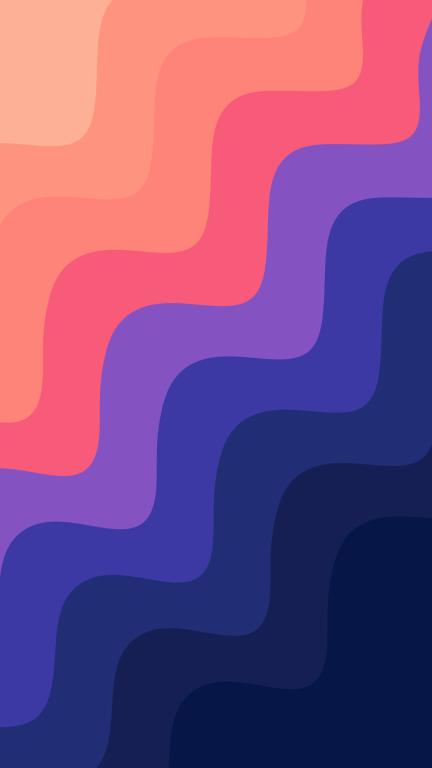
Reproduce this background procedurally as a WebGL 2 fragment shader.

```glsl
#version 300 es
precision highp float;
// Diagonal staircase of flat wavy bands, from peach at top left to midnight blue at bottom right.

uniform vec2 u_resolution;
out vec4 fragColor;

float bump(float x, float center, float width) {
    float t = (x - center) / width;
    return exp(-t * t);
}

// Height of the band edge across the diagonal, at position s along it.
float waveEdge(float s) {
    float angle = 14.80 * (s + 0.2591);
    float sine = sin(angle);
    float h = 0.7897 - 0.0697 * cos(angle);
    // Sharpen the corners of each step
    h -= sine * sine * (0.0085 + 0.0052 * sine) + 0.003 * sin(2.0 * angle);
    // Uneven steps toward both ends
    h += 0.0180 * bump(s, -0.536, 0.059) - 0.0117 * bump(s, -0.380, 0.059);
    h += 0.0104 * bump(s, 0.260, 0.052) - 0.0310 * bump(s, 0.462, 0.065);
    return h - 0.030 * bump(s, -0.951, 0.098);
}

void main() {
    const vec3 bands[9] = vec3[9](
        vec3(0.992, 0.690, 0.584),  // peach
        vec3(0.998, 0.576, 0.502),  // salmon
        vec3(0.996, 0.514, 0.471),  // coral
        vec3(0.973, 0.353, 0.478),  // pink
        vec3(0.522, 0.322, 0.757),  // purple
        vec3(0.235, 0.224, 0.647),  // indigo
        vec3(0.129, 0.176, 0.459),  // navy
        vec3(0.086, 0.122, 0.329),  // dark navy
        vec3(0.020, 0.086, 0.278)   // midnight
    );

    // Diagonal axes: along runs up and right, across runs down and right
    vec2 p = gl_FragCoord.xy / u_resolution.y;
    float along = p.x + p.y - 1.0;
    float across = p.x - p.y + 1.0;

    // Each band covers the previous one beyond its own shifted edge
    vec3 color = bands[0];
    for (int i = 1; i < 9; i++) {
        float k = float(i - 5);
        float d = across - 0.1435 * k - waveEdge(along - 0.0047 * k);
        float pixel = length(vec2(dFdx(d), dFdy(d)));
        color = mix(color, bands[i], smoothstep(-0.7, 0.7, d / pixel));
    }
    fragColor = vec4(color, 1.0);
}
```
